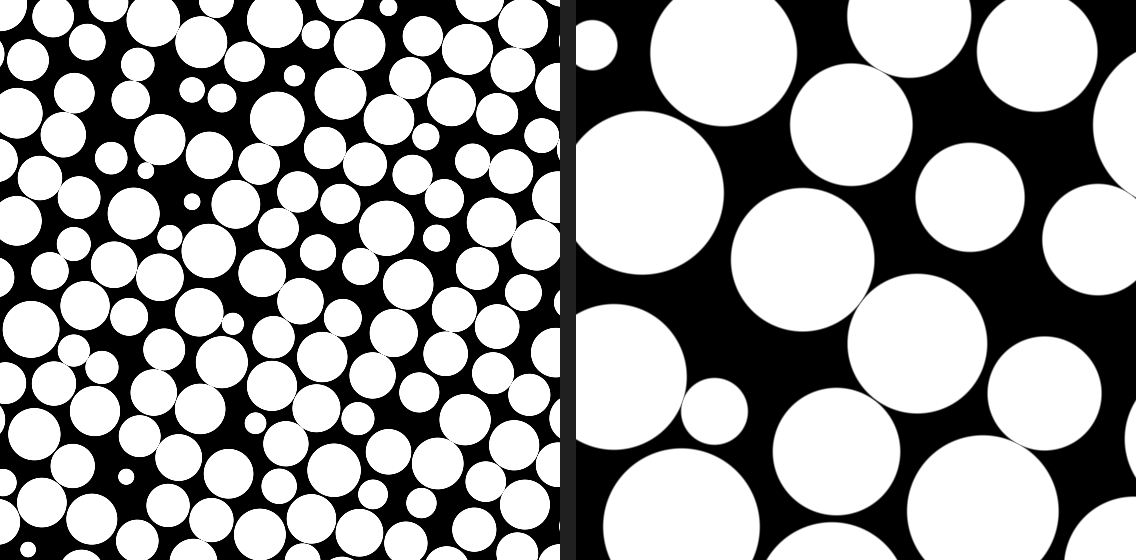
Left: the whole. Right: its middle third, enlarged.
Give the GLSL for this pattern, as a three.js fragment shader.

```glsl
varying vec2 vUv;

const float CELLS = 11.5;        // grains per canvas side
const float MAX_RADIUS = 0.585;  // largest grain, in cells
const float MAX_SLICE = 0.985;   // how far off-centre a sphere may be cut
const float SLICE_POWER = 1.25;  // above 1 favours large grains
const float JITTER = 0.23;       // initial scatter, in cells
const float MAX_SHIFT = 0.415;   // total drift limit, keeps neighbour search 3x3
const float PUSH = 0.5;          // share of an overlap undone
const float GRID_ANGLE = 0.42;   // turns the cell rows off the canvas axes
const float EDGE = 0.0007;       // half width of the soft edge, in canvas units
const vec2 SEED = vec2(37.0, 71.0);
const vec3 GAP_COLOR = vec3(0.0);
const vec3 GRAIN_COLOR = vec3(1.0);

const int PATCH = 6;             // cells per side of the local patch
const int INNER = 4;             // cells per side left after pushing apart

vec3 hash32(vec2 p) {
  vec3 h = fract(p.xyx * vec3(0.1031, 0.1030, 0.0973));
  h += dot(h, h.yxz + 33.33);
  return fract((h.xxy + h.yzz) * h.zyx);
}

// Centre (xy) and radius (z) of a cell's grain: a random slice of a sphere
vec3 scatterGrain(vec2 cell) {
  vec3 h = hash32(cell + SEED);
  float slice = MAX_SLICE * pow(h.z, SLICE_POWER);
  return vec3(cell + 0.5 + (h.xy * 2.0 - 1.0) * JITTER,
              MAX_RADIUS * sqrt(1.0 - slice * slice));
}

void main() {
  float c = cos(GRID_ANGLE), s = sin(GRID_ANGLE);
  vec2 p = mat2(c, s, -s, c) * vUv * CELLS;
  vec2 origin = floor(p - 0.5) - 2.0;
  vec3 grains[PATCH * PATCH];

  for (int j = 0; j < PATCH; j++)
    for (int i = 0; i < PATCH; i++)
      grains[j * PATCH + i] = scatterGrain(origin + vec2(float(i), float(j)));

  // Push overlapping grains apart; results move one slot down, so
  // unread neighbours are never overwritten
  for (int j = 0; j < INNER; j++)
    for (int i = 0; i < INNER; i++) {
      vec3 grain = grains[(j + 1) * PATCH + i + 1];
      vec2 shift = vec2(0.0);
      for (int y = 0; y < 3; y++)
        for (int x = 0; x < 3; x++) {
          vec3 other = grains[(j + y) * PATCH + i + x];
          vec2 away = grain.xy - other.xy;
          float d2 = max(dot(away, away), 0.0001);
          shift += away * max((grain.z + other.z) * inversesqrt(d2) - 1.0, 0.0);
        }
      vec2 home = origin + vec2(float(i), float(j)) + 1.5;
      vec2 moved = clamp(grain.xy + PUSH * shift, home - MAX_SHIFT, home + MAX_SHIFT);
      grains[j * PATCH + i] = vec3(moved, grain.z);
    }

  // Shrink what still overlaps, then take the nearest of the four grains in reach
  float dist = 1.0;
  for (int j = 0; j < 2; j++)
    for (int i = 0; i < 2; i++) {
      vec3 grain = grains[(j + 1) * PATCH + i + 1];
      float range = distance(p, grain.xy);
      if (range > grain.z + 0.05) continue;
      float fit = 1.0;
      for (int y = 0; y < 3; y++)
        for (int x = 0; x < 3; x++)
          if (x != 1 || y != 1) {
            vec3 other = grains[(j + y) * PATCH + i + x];
            fit = min(fit, distance(grain.xy, other.xy) / (grain.z + other.z));
          }
      dist = min(dist, range - grain.z * fit);
    }

  float cover = 1.0 - smoothstep(-EDGE, EDGE, dist / CELLS);
  gl_FragColor = vec4(mix(GAP_COLOR, GRAIN_COLOR, cover), 1.0);
}
```
